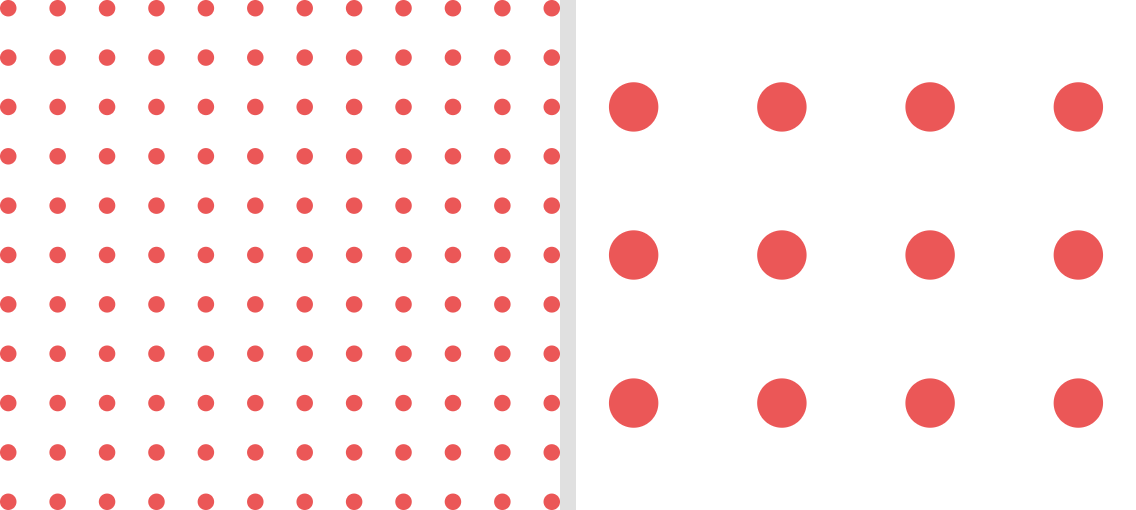
Left: the whole. Right: its middle third, enlarged.
Reproduce this pattern procedurally as a WebGL 2 fragment shader.

```glsl
#version 300 es
precision highp float;
// Draws a regular grid of coral dots on white, 12 across and 11 down.
// The canvas is measured in dot radii: dots sit six radii apart, and the
// outermost ones touch the canvas edges. One distance function fills them all.

uniform vec2 u_resolution;
out vec4 fragColor;

const vec2 DOT_COUNT = vec2(12.0, 11.0);
const float PITCH = 6.0;   // centre to centre, in dot radii
const float RADIUS = 1.0;
const vec3 WHITE = vec3(1.0);
const vec3 CORAL = vec3(0.92, 0.34, 0.34);

// Signed distance to the nearest dot; the first centre is one radius in.
float dotGrid(vec2 p, float pitch, float radius) {
    vec2 local = mod(p - radius + 0.5 * pitch, pitch) - 0.5 * pitch;
    return length(local) - radius;
}

// Coverage of a shape, blended over about one pixel at its edge.
float coverage(float dist, float pixel) {
    return clamp(0.5 - dist / pixel, 0.0, 1.0);
}

void main() {
    // Canvas extent in radii: the gaps between centres plus one dot diameter
    vec2 extent = (DOT_COUNT - 1.0) * PITCH + 2.0 * RADIUS;
    vec2 p = gl_FragCoord.xy / u_resolution * extent;
    float pixel = extent.x / u_resolution.x;

    float ink = coverage(dotGrid(p, PITCH, RADIUS), pixel);
    fragColor = vec4(mix(WHITE, CORAL, ink), 1.0);
}
```
